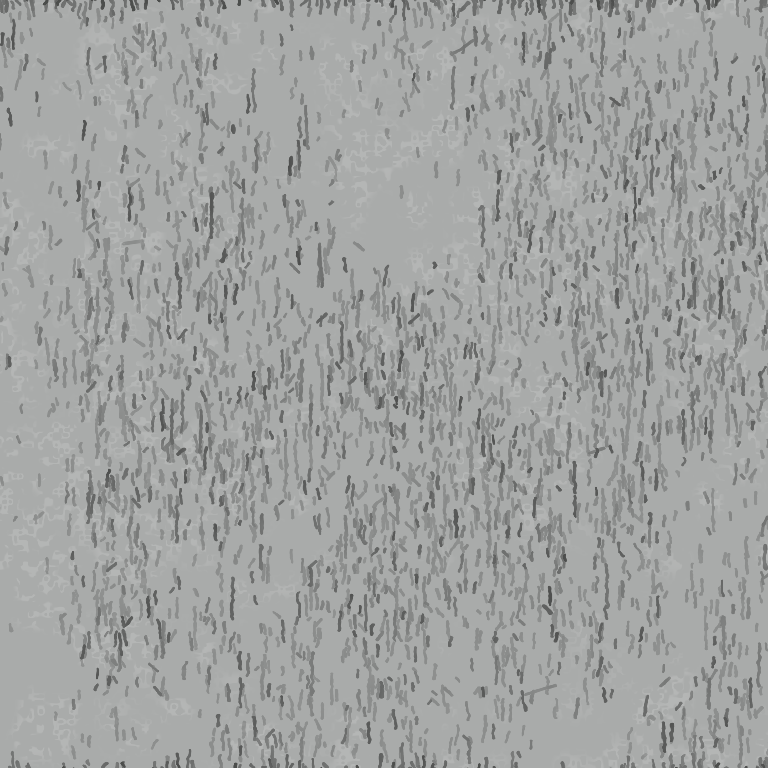
This texture is drawn by a Shadertoy shader. Its source:

```glsl
// Grey weathered surface covered in short, dark, mostly vertical dashes and pale flecks.

const vec3 BASE_GREY = vec3(0.664, 0.672, 0.668);
const vec3 DARK_INK = vec3(0.300, 0.304, 0.300);
const vec3 PALE_FLECK = vec3(0.715, 0.720, 0.717);

float hash(vec2 p) {
    return fract(sin(dot(p, vec2(127.1, 311.7))) * 43758.5453);
}

float noise(vec2 p) {
    vec2 i = floor(p);
    vec2 f = fract(p);
    f = f * f * (3.0 - 2.0 * f);
    float low = mix(hash(i), hash(i + vec2(1.0, 0.0)), f.x);
    float high = mix(hash(i + vec2(0.0, 1.0)), hash(i + vec2(1.0, 1.0)), f.x);
    return mix(low, high, f.y);
}

// Distance to an upright rounded bar after turning it by an angle
float barDistance(vec2 p, float angle, float halfLength, float halfWidth) {
    float c = cos(angle);
    float s = sin(angle);
    p = vec2(c * p.x - s * p.y, s * p.x + c * p.y);
    p.y -= clamp(p.y, -halfLength, halfLength);
    return length(p) - halfWidth;
}

// Clustering of the dashes: broad patches crossed by vertical streaks
float clustering(vec2 p) {
    float patches = noise(p * vec2(9.0, 6.0) + 3.7);
    float streaks = noise(p * vec2(38.0, 5.0) + 21.3);
    return smoothstep(0.20, 0.80, mix(patches, streaks, 0.45));
}

// One dash per cell; returns the ink strength from 0 to 1
float dashLayer(vec2 p, vec2 cell, vec2 lengths, float spread, float share,
                float seed, float pixel) {
    float ink = 0.0;
    vec2 home = floor(p / cell);
    for (int j = -1; j <= 1; j++) {
        for (int i = -1; i <= 1; i++) {
            vec2 id = home + vec2(float(i), float(j));
            vec2 key = id + seed;
            vec2 jitter = vec2(hash(key + 0.13), hash(key + 0.37));
            vec2 center = (id + jitter) * cell;
            float border = smoothstep(0.488, 0.498, abs(center.y - 0.5));
            float chance = share * (0.06 + clustering(center)) + 0.4 * border;
            if (hash(key + 0.59) > chance) continue;

            float halfLength = mix(lengths.x, lengths.y, pow(hash(key + 0.71), 1.6));
            float angle = (hash(key + 0.83) - 0.5) * spread;
            float halfWidth = mix(0.0018, 0.0024, hash(key + 0.91));
            float d = barDistance(p - center, angle, halfLength, halfWidth);
            float strength = 0.31 + 0.62 * pow(hash(key + 0.47), 4.0) + 0.3 * border;
            float cover = 1.0 - smoothstep(-0.5 * pixel, 0.5 * pixel, d);
            ink = max(ink, cover * min(strength, 1.0));
        }
    }
    return ink;
}

// Thin crooked flecks gathered in loose patches
float paleFlecks(vec2 p, float pixel) {
    float patches = mix(noise(p * 6.0 + 51.0), noise(p * 26.0 + 83.0), 0.5);
    float mask = smoothstep(0.50, 0.68, patches);
    float line = abs(noise(p * 150.0 + 17.0) - 0.5);
    float broken = smoothstep(0.42, 0.58, noise(p * 95.0 + 39.0));
    return mask * broken * (1.0 - smoothstep(0.10, 0.16 + 40.0 * pixel, line));
}

void mainImage(out vec4 fragColor, in vec2 fragCoord) {
    vec2 p = fragCoord / iResolution.xy;
    float pixel = 1.0 / iResolution.y;

    // Crooked outlines
    vec2 q = p;
    q.x += 0.0030 * (noise(p * vec2(90.0, 160.0)) - 0.5);
    q.x += 0.0014 * (noise(p * 330.0 + 9.0) - 0.5);

    // Short upright dashes
    float ink = 0.0;
    for (int k = 0; k < 2; k++) {
        float n = float(k);
        ink = max(ink, dashLayer(q + 0.0057 * n, vec2(0.0125, 0.028),
                                 vec2(0.004, 0.013), 0.35, 0.60, 40.0 + 57.0 * n, pixel));
    }
    // Stubby tilted dashes, long streaks and rare stray scratches
    ink = max(ink, dashLayer(q, vec2(0.013, 0.024), vec2(0.002, 0.008), 1.9, 0.50, 190.0, pixel));
    ink = max(ink, dashLayer(q, vec2(0.019, 0.070), vec2(0.013, 0.030), 0.08, 0.52, 270.0, pixel));
    ink = max(ink, dashLayer(q, vec2(0.060, 0.060), vec2(0.010, 0.020), 3.0, 0.06, 350.0, pixel));

    // Uneven wear along the dashes
    ink *= 0.88 + 0.24 * noise(p * vec2(120.0, 70.0) + 63.0);

    vec3 color = mix(BASE_GREY, PALE_FLECK, 0.85 * paleFlecks(p, pixel));
    color = mix(color, DARK_INK, clamp(ink, 0.0, 1.0));
    fragColor = vec4(color, 1.0);
}
```
